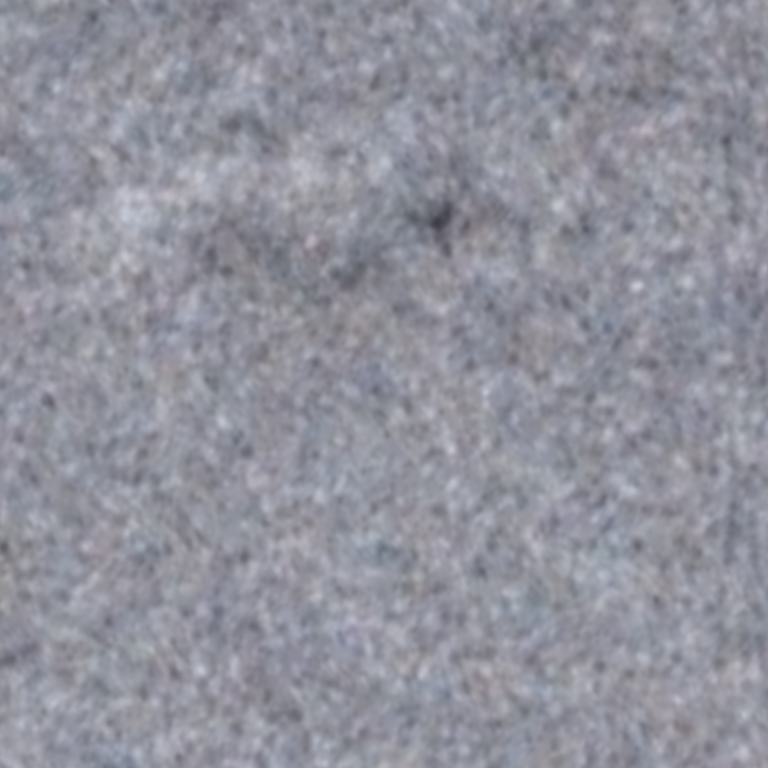
A Shadertoy shader for this texture:

```glsl
// Fine-grained grey-violet stone with soft mottling and faint dark seams.
// Grain and mottling are cellular noise: each cell holds one soft blob of
// random sign; the seams are blurred curves bent by layered sines.

const vec3  STONE_COLOR     = vec3(0.576, 0.580, 0.622);
const vec3  WARM_TINT       = vec3(1.0, 0.1, -0.9);
const vec3  GREEN_TINT      = vec3(-0.5, 0.8, -0.4);
const vec2  GRAIN_STRETCH   = vec2(1.0, 0.87);  // grains slightly taller than wide
const float GRAIN_CELLS     = 66.0;
const float FINE_CELLS      = 121.0;
const float CLUMP_CELLS     = 27.0;
const float PATCH_CELLS     = 10.0;
const float GRAIN_CONTRAST  = 0.041;
const float CLUMP_CONTRAST  = 0.014;
const float PATCH_CONTRAST  = 0.014;
const float WARM_CONTRAST   = 0.006;
const float GREEN_CONTRAST  = 0.004;
const float SEAM_WIDTH      = 0.017;
const float SEAM_DEPTH      = 0.085;

// Three random values in 0..1 for a cell
vec3 hash3(vec2 cell) {
    vec3 p = fract(cell.xyx * vec3(0.1031, 0.1030, 0.0973));
    p += dot(p, p.yxz + 33.33);
    return fract((p.xxy + p.yzz) * p.zyx);
}

// Sum of smooth blobs at jittered cell points, about unit deviation
float blobNoise(vec2 p, float seed) {
    vec2 cell = floor(p);
    vec2 local = p - cell;
    float sum = 0.0;
    for (int y = -1; y <= 1; y++) {
        for (int x = -1; x <= 1; x++) {
            vec2 offset = vec2(x, y);
            vec3 rnd = hash3(cell + offset + seed);
            vec2 toBlob = offset + rnd.xy - local;
            float k = max(1.0 - dot(toBlob, toBlob), 0.0);
            sum += (2.0 * rnd.z - 1.0) * k * k * k;
        }
    }
    return 2.58 * sum;
}

// Soft line around a height, faded out beyond the ends of its span
float seam(vec2 p, float height, float width, vec2 span) {
    float d = (p.y - height) / width;
    float ends = smoothstep(span.x - 0.05, span.x + 0.05, p.x)
               * (1.0 - smoothstep(span.y - 0.05, span.y + 0.05, p.x));
    return exp(-d * d) * ends;
}

// Darkness of all seams
float seams(vec2 p) {
    float wobble = 0.008 * sin(p.x * 23.0 + 1.0) + 0.005 * sin(p.x * 51.0);
    float step1 = 0.628 + 0.085 * smoothstep(0.40, 0.60, p.x) + wobble;
    float sum = seam(p, step1, SEAM_WIDTH, vec2(0.44, 0.80));
    sum += 0.50 * seam(p, step1, SEAM_WIDTH, vec2(-0.10, 0.44));
    sum += 0.45 * seam(p, step1 + 0.03, 3.0 * SEAM_WIDTH, vec2(0.26, 0.62));
    float upper = 0.775 + 0.125 * p.x + 2.0 * wobble;
    sum += 0.40 * seam(p, upper, 2.0 * SEAM_WIDTH, vec2(-0.10, 0.55));
    sum += 0.55 * seam(p, upper - 0.005, SEAM_WIDTH, vec2(0.78, 0.96));
    sum += 0.60 * seam(p, 0.12 + 0.52 * p.x + wobble, SEAM_WIDTH, vec2(0.03, 0.18));
    return sum;
}

void mainImage(out vec4 fragColor, in vec2 fragCoord) {
    vec2 uv = fragCoord / iResolution.y;

    // Gentle warp keeps the grain from following the cell grid
    vec2 warped = uv + 0.004 * vec2(sin(uv.y * 37.0 + 4.0 * uv.x),
                                    sin(uv.x * 31.0 - 6.0 * uv.y));
    vec2 grainPos = warped * GRAIN_STRETCH;

    // Layers of tone
    float grain = 0.90 * blobNoise(grainPos * GRAIN_CELLS, 17.0)
                + 0.42 * blobNoise(grainPos * FINE_CELLS, 59.0);
    float clumps = blobNoise(warped * CLUMP_CELLS, 101.0);
    float patches = blobNoise(warped * PATCH_CELLS, 151.0);
    float rough = mix(0.7, 1.5, smoothstep(0.50, 0.75, uv.y));

    float tone = GRAIN_CONTRAST * grain
               + CLUMP_CONTRAST * clumps * mix(1.0, rough, 0.6)
               + PATCH_CONTRAST * patches * rough;

    // Broad shading: darker to the upper right
    tone -= 0.022 * smoothstep(0.5, 1.6, uv.x + uv.y - 0.2);

    // Seams, broken up by the clumps
    tone -= SEAM_DEPTH * seams(warped) * clamp(0.85 - 0.35 * clumps, 0.2, 1.4);

    // Faint drifts of hue
    float warmth = blobNoise(warped * 19.0, 211.0) + 0.5 * blobNoise(warped * 48.0, 257.0);
    float green = blobNoise(warped * 23.0, 307.0);
    vec3 color = STONE_COLOR + tone * vec3(1.0, 1.02, 1.03)
               + WARM_CONTRAST * warmth * WARM_TINT
               + GREEN_CONTRAST * green * GREEN_TINT;

    fragColor = vec4(clamp(color, 0.0, 1.0), 1.0);
}
```
